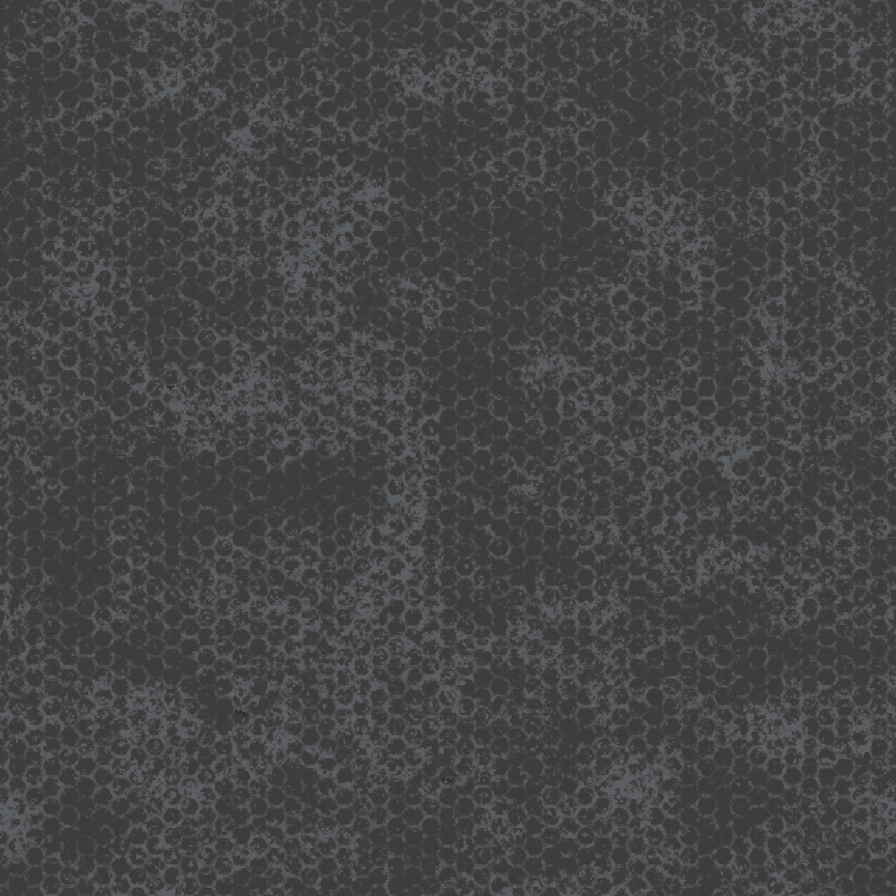
This texture is drawn by a Shadertoy shader. Its source:

```glsl
// Dark rubber sheet with a fine honeycomb web, worn and dusted with blue-grey speckles.

const vec2  REPEATS     = vec2(52.0, 45.0);  // hexagon columns across, hexagons down
const float WEB_HALF    = 0.090;             // half line width, in hexagon heights
const float ROUNDING    = 0.30;              // 0 = sharp hexagon, 1 = circle
const float CLOUD_SCALE = 11.0;              // wear clouds across the canvas
const float CLOUD_GAIN  = 0.80;              // higher = more broken clouds
const float GRAIN_SCALE = 160.0;             // speckles across the canvas
const float GRAIN_GAIN  = 0.80;
const float MARK_SCALE  = 13.0;              // grid of rare dark marks
const float MARK_CHANCE = 0.03;
const vec3  BASE_COLOR  = vec3(0.238, 0.238, 0.239);
const vec3  DUST_COLOR  = vec3(0.385, 0.398, 0.412);
const vec3  MARK_COLOR  = vec3(0.15, 0.15, 0.155);
const float SQRT3       = 1.7320508;

float hash(vec2 p) {
    vec3 q = fract(vec3(p.xyx) * 0.1031);
    q += dot(q, q.yzx + 33.33);
    return fract((q.x + q.y) * q.z);
}

// Value noise that wraps after the given period.
float noise(vec2 p, float period) {
    vec2 i = floor(p), f = fract(p);
    f = f * f * (3.0 - 2.0 * f);
    vec2 a = mod(i, period), b = mod(i + 1.0, period);
    return mix(mix(hash(a), hash(vec2(b.x, a.y)), f.x),
               mix(hash(vec2(a.x, b.y)), hash(b), f.x), f.y);
}

// Layered noise with its mean near zero.
float layers(vec2 uv, float scale, float gain, int octaves) {
    float sum = 0.0, total = 0.0, weight = 1.0;
    for (int i = 0; i < octaves; i++) {
        sum += weight * noise(uv * scale + float(i) * 17.0, scale);
        total += weight;
        weight *= gain;
        scale *= 2.0;
    }
    return sum / total - 0.5;
}

// Flat-topped hexagon grid: distance to the cell border, and the cell index.
float hexBorder(vec2 p, out vec2 id) {
    vec2 size = vec2(SQRT3, 1.0);
    vec2 a = mod(p, size) - 0.5 * size;
    vec2 b = mod(p - 0.5 * size, size) - 0.5 * size;
    vec2 q = dot(a, a) < dot(b, b) ? a : b;
    id = round((p - q) * 2.0 / size);
    vec2 d = abs(q);
    float hex = max(d.y, d.x * 0.5 * SQRT3 + d.y * 0.5);
    return 0.5 - mix(hex, length(q), ROUNDING);
}

// Rare, slightly stretched marks scattered one per grid cell.
float darkMarks(vec2 uv, float ragged) {
    vec2 p = uv * MARK_SCALE, cell = floor(p);
    float chosen = step(hash(cell + 71.0), MARK_CHANCE);
    vec2 center = 0.2 + 0.6 * vec2(hash(cell + 5.0), hash(cell + 29.0));
    float angle = 6.2832 * hash(cell + 43.0);
    vec2 d = mat2(cos(angle), sin(angle), -sin(angle), cos(angle)) * (fract(p) - center);
    float dist = length(d * vec2(0.55, 1.3)) + 0.15 * ragged;
    return chosen * (1.0 - smoothstep(0.02, 0.06, dist));
}

void mainImage(out vec4 fragColor, in vec2 fragCoord) {
    vec2 uv = fragCoord / iResolution.xy;

    // Wear: clouds broken up by fine grain.
    float cloud = layers(uv, CLOUD_SCALE, CLOUD_GAIN, 5);
    float grain = layers(uv, GRAIN_SCALE, GRAIN_GAIN, 3);
    float wear = 1.0 * cloud + 1.1 * grain;

    // Honeycomb web, unevenly rubbed from cell to cell.
    vec2 id;
    float border = hexBorder(uv * REPEATS * vec2(0.5 * SQRT3, 1.0), id);
    float soft = 0.6 * REPEATS.y / iResolution.y;
    float line = 1.0 - smoothstep(WEB_HALF - soft, WEB_HALF + soft, border);
    float rubbed = wear + 0.10 * (hash(mod(id, 2.0 * REPEATS)) - 0.5);
    float web = line * smoothstep(-0.34, 0.38, rubbed);

    // Dust that also spreads over the cell faces.
    float dust = 0.85 * smoothstep(0.06, 0.42, wear);

    vec3 color = BASE_COLOR * (1.0 + 0.06 * grain);
    color = mix(color, DUST_COLOR, max(0.85 * web, dust));
    color = mix(color, MARK_COLOR, 0.8 * darkMarks(uv, grain));
    fragColor = vec4(color, 1.0);
}
```
